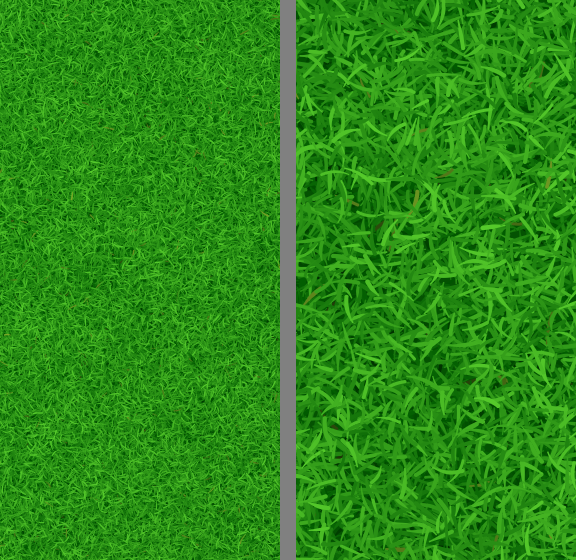
Left, the full canvas; right, a detail of the centre.
Reproduce this texture procedurally as a Shadertoy shader.

```glsl
const int LAYERS = 11;
const float CELL = 0.022;
const vec3 SHADE_GREEN = vec3(0.02, 0.38, 0.01);
const vec3 LIGHT_GREEN = vec3(0.28, 0.72, 0.14);
const vec3 DRY_STRAW = vec3(0.42, 0.46, 0.11);

vec4 hash4(vec3 p) {
    vec4 q = fract(p.xyzx * vec4(0.1031, 0.1030, 0.0973, 0.1099));
    q += dot(q, q.wzxy + 33.33);
    return fract((q.xxyz + q.yzzw) * q.zywx);
}

// Broad, faint patches from layered sines, about -1 to 1
float patches(vec2 p) {
    float sum = 0.0;
    float amplitude = 0.5;
    for (int i = 0; i < 4; i++) {
        p = mat2(0.8, -0.6, 0.6, 0.8) * p * 1.7 + 1.3;
        sum += amplitude * sin(p.x + 1.5 * sin(p.y)) * sin(p.y + 0.7);
        amplitude *= 0.8;
    }
    return sum;
}

// Coverage of a curved blade that tapers to its tip
float blade(vec2 p, float angle, float halfLength, float halfWidth, float bend, float pixel) {
    float c = cos(angle);
    float s = sin(angle);
    vec2 q = vec2(c * p.x + s * p.y, c * p.y - s * p.x);
    float along = clamp(q.x / halfLength, -1.0, 1.0);
    q.y -= bend * halfLength * (along * along - 0.4);
    float dist = length(vec2(q.x - along * halfLength, q.y));
    float width = halfWidth * (1.0 - 0.6 * smoothstep(-0.2, 1.0, along));
    return clamp((width - dist) / pixel + 0.5, 0.0, 1.0);
}

vec3 bladeColor(float tone, float dryness) {
    vec3 green = max(mix(SHADE_GREEN, LIGHT_GREEN, tone), vec3(0.0));
    return mix(green, DRY_STRAW * (0.6 + 0.6 * tone), dryness);
}

// Paint one scattered layer of blades over the color below
vec3 paintLayer(vec3 color, vec2 uv, float layer, float depth, float patchTone, float dryChance, float pixel) {
    vec2 p = uv / CELL + layer * vec2(7.37, 3.61);
    vec2 home = floor(p);
    for (int y = -1; y <= 1; y++) {
        for (int x = -1; x <= 1; x++) {
            vec2 cell = home + vec2(x, y);
            vec4 place = hash4(vec3(cell + 50.0, layer + 1.0));
            vec4 look = hash4(vec3(cell + 271.0, layer + 31.0));
            vec2 offset = (p - cell - place.xy) * CELL;
            float halfLength = mix(0.010, 0.020, place.w);
            float halfWidth = mix(0.0017, 0.0027, look.y);
            float cover = blade(offset, place.z * 6.2832, halfLength, halfWidth,
                                (look.z - 0.5) * 0.5, pixel);
            float tone = 0.95 * depth - 0.54 + 0.78 * look.x + patchTone;
            float dryness = 0.7 * step(1.0 - dryChance, look.w);
            color = mix(color, bladeColor(tone, dryness), cover);
        }
    }
    return color;
}

void mainImage(out vec4 fragColor, in vec2 fragCoord) {
    vec2 uv = fragCoord / iResolution.x;
    float pixel = 1.0 / iResolution.x;

    // Patchy light and small dry spots
    float patchTone = 0.07 * patches(uv * 6.0);
    float dryChance = 0.006 + 0.09 * smoothstep(0.6, 1.1, patches(uv * 11.0 + 4.0));

    // Blades from the dark thatch up to the lit tips
    vec3 color = SHADE_GREEN * 0.85;
    for (int i = 0; i < LAYERS; i++) {
        float depth = float(i) / float(LAYERS - 1);
        color = paintLayer(color, uv, float(i), depth, patchTone, dryChance, pixel);
    }
    fragColor = vec4(color, 1.0);
}
```
